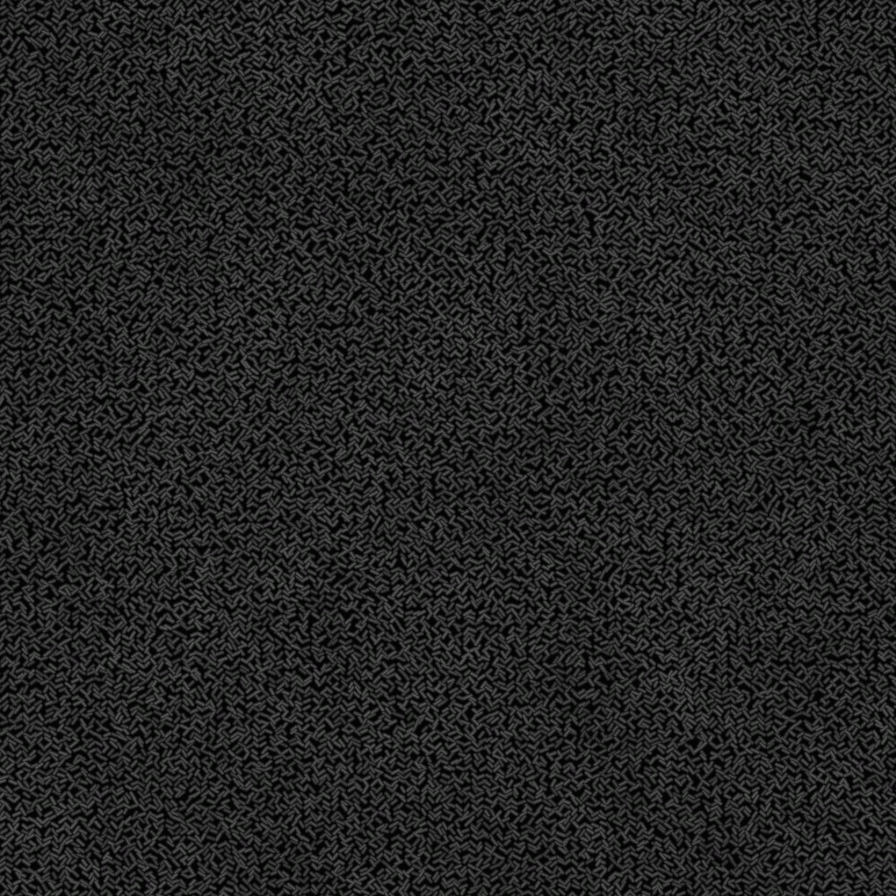
Write a Shadertoy shader that draws this texture.

```glsl
// Fine charcoal knit: short slanted yarn strokes in irregular V-shaped columns.

const vec2 STITCH = vec2(1.0 / 124.0, 1.0 / 146.0); // half-column width, row height
const float HALF_LENGTH = 0.0037;
const float YARN_RADIUS = 0.0032;
const vec3 YARN_COLOR = vec3(0.300, 0.302, 0.300);
const vec3 GAP_COLOR = vec3(0.016);

vec3 hash3(vec2 cell) {
    vec3 h = fract(cell.xyx * vec3(0.1031, 0.1030, 0.0973));
    h += dot(h, h.yxz + 33.33);
    return fract((h.xxy + h.yzz) * h.zyx);
}

// Distance to a segment through the origin, lying along a unit direction
float segmentDistance(vec2 p, vec2 direction, float halfLength) {
    float along = clamp(dot(p, direction), -halfLength, halfLength);
    return length(p - direction * along);
}

// Slow bending of columns and rows
vec2 bend(vec2 p, float amount) {
    vec2 wave = sin(p.yx * vec2(23.0, 31.0) + 2.0 * sin(p * 17.0));
    wave += 0.6 * sin(p.yx * vec2(71.0, 59.0) + p * 37.0);
    return p + amount * wave;
}

// Broad uneven shading made of layered sines, roughly -1 to 1
float mottle(vec2 p) {
    float broad = sin(p.x * 13.0 + 2.0 * sin(p.y * 7.0)) * sin(p.y * 11.0 + 1.7 * sin(p.x * 9.0));
    float small = sin(p.x * 47.0 + 2.0 * sin(p.y * 29.0)) * sin(p.y * 41.0 + p.x * 19.0);
    return 0.6 * broad + 0.4 * small;
}

// Height of one stroke at p; the slant alternates from column to column
float strokeHeight(vec2 p, vec2 cell, vec3 seed, vec3 shape) {
    vec2 center = (cell + 0.5 + 0.64 * (seed.xy - 0.5)) * STITCH;
    float slant = mod(cell.x, 2.0) < 0.5 ? 1.0 : -1.0;
    slant *= seed.z < 0.2 ? -1.0 : 1.0;
    float angle = slant * mix(0.35, 1.05, shape.x);
    float halfLength = HALF_LENGTH * mix(0.7, 1.1, shape.y);
    float d = segmentDistance(p - center, vec2(cos(angle), sin(angle)), halfLength);
    return mix(0.78, 1.14, shape.z) * max(1.0 - d / YARN_RADIUS, 0.0);
}

// x: height of the topmost stroke, y: its tint from -1 to 1
vec2 knit(vec2 p) {
    vec2 home = floor(p / STITCH);
    vec2 top = vec2(0.0);
    for (int y = -1; y <= 1; y++) {
        for (int x = -1; x <= 1; x++) {
            vec2 cell = home + vec2(x, y);
            vec3 seed = hash3(cell + 7.0);
            vec3 shape = hash3(cell + vec2(211.0, 83.0));
            float height = strokeHeight(p, cell, seed, shape);
            if (height > top.x) top = vec2(height, 2.0 * fract(seed.z * 7.0) - 1.0);
        }
    }
    return top;
}

void mainImage(out vec4 fragColor, in vec2 fragCoord) {
    vec2 uv = fragCoord / iResolution.y;
    vec2 yarn = knit(bend(uv, 0.0011));

    // Yarn over dark gaps, with faint green and magenta casts
    float light = yarn.x * (1.0 + 0.09 * mottle(uv));
    vec3 color = max(YARN_COLOR * light, GAP_COLOR);
    color += yarn.y * vec3(-0.003, 0.005, -0.003);

    fragColor = vec4(color, 1.0);
}
```
